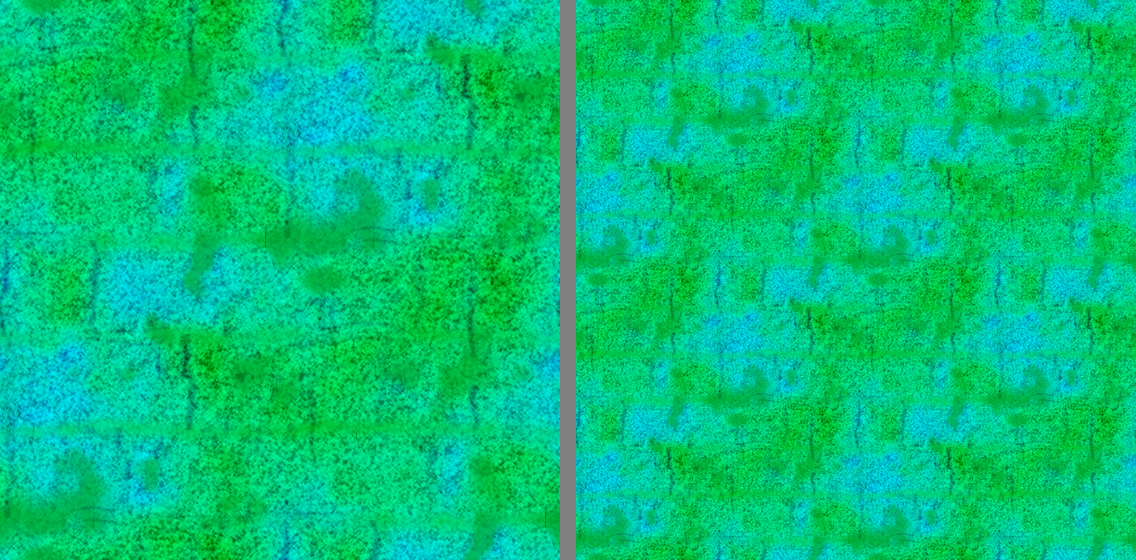
Left: one tile. Right: repeated 2 by 2.
A WebGL 1 fragment shader for this texture:

```glsl
precision highp float;
// Weathered stone wall in jade, moss and cyan; a tile repeated in half-drop, twice across and down.
uniform vec2 u_resolution;

const vec2 WALL = vec2(6.0, 6.0); // blocks across, courses down
const float FIRST_JOINT = 0.069;
const vec3 MOSS = vec3(0.0, 0.73, 0.12);
const vec3 JADE = vec3(0.0, 0.81, 0.52);
const vec3 SKY = vec3(0.0, 0.77, 0.92);
const vec3 SMUDGE = vec3(0.0, 0.62, 0.18);

float hash(vec2 p) {
  vec3 q = fract(p.xyx * vec3(0.1031, 0.1030, 0.0973));
  q += dot(q, q.yzx + 33.33);
  return fract((q.x + q.y) * q.z);
}

// Random value of a cell; the upper half repeats the lower, moved half across.
float cellHash(vec2 cell, vec2 period, float seed) {
  vec2 c = mod(cell, period);
  float upper = step(0.5 * period.y, c.y);
  return hash(mod(c - 0.5 * upper * period, period) + seed);
}

// Value noise on an even number of cells.
float noise(vec2 uv, vec2 cells, float seed) {
  vec2 p = uv * cells;
  vec2 i = floor(p), f = fract(p), e = vec2(1.0, 0.0);
  f = f * f * (3.0 - 2.0 * f);
  return mix(mix(cellHash(i, cells, seed), cellHash(i + e, cells, seed), f.x),
             mix(cellHash(i + e.yx, cells, seed), cellHash(i + 1.0, cells, seed), f.x), f.y);
}

float fbm(vec2 uv, vec2 cells, float seed) {
  float sum = 0.0, gain = 0.5;
  for (int i = 0; i < 5; i++) {
    sum += gain * noise(uv, cells, seed);
    cells *= 2.0;
    seed += 17.0;
    gain *= 0.52;
  }
  return sum;
}

// Fine crossed scratches on sheared axes.
float hatch(vec2 uv) {
  vec2 diagonal = vec2(uv.x + uv.y, uv.y - uv.x);
  return noise(diagonal, vec2(130.0, 240.0), 5.0)
       + noise(diagonal, vec2(240.0, 120.0), 41.0) - 1.0;
}

float jointX(vec2 block) {
  return block.x + 0.6 * cellHash(block, WALL, 7.0);
}

// x: distance to upright joint, y: to level joint, z: block tint, w: joint depth.
vec4 masonry(vec2 uv) {
  vec2 bend = vec2(fbm(uv, vec2(8.0, 14.0), 29.0), fbm(uv, vec2(6.0), 11.0)) - 0.5;
  vec2 p = (uv - vec2(0.0, FIRST_JOINT)) * WALL + 0.3 * bend;
  vec2 block = floor(p);
  block.x -= step(p.x, jointX(block));
  vec2 next = block + vec2(1.0, 0.0);
  float left = p.x - jointX(block);
  float right = jointX(next) - p.x;
  float level = fract(p.y);
  float tint = cellHash(block, WALL, 53.0);
  float depth = cellHash(left < right ? block : next, WALL, 71.0);
  return vec4(min(left, right), min(level, 1.0 - level), tint, depth);
}

float crackLine(float value, float width) {
  return 1.0 - smoothstep(0.0, width, abs(value));
}

float relief(vec2 uv) {
  return fbm(uv, vec2(30.0, 26.0), 83.0);
}

void main() {
  vec2 uv = gl_FragCoord.xy / u_resolution;
  vec4 wall = masonry(uv);

  // Soft mortar bands, broken upright joints and smeared stains.
  float wear = noise(uv, vec2(12.0), 61.0);
  float mortar = (1.0 - smoothstep(0.0, 0.13, wall.y)) * smoothstep(0.2, 0.7, wear);
  float upright = crackLine(wall.x, 0.06) * wall.w * smoothstep(0.2, 0.6, wear);
  float ledge = crackLine(wall.y - 0.07, 0.03) * smoothstep(0.5, 0.85, 1.0 - wear);
  float blot = 0.7 * noise(uv, vec2(14.0, 12.0), 97.0) + 0.3 * noise(uv, vec2(30.0), 101.0);
  float stain = smoothstep(0.62, 0.86, blot);
  float face = smoothstep(0.0, 0.24, min(wall.x, wall.y));
  float softness = max(mortar, stain);

  // Chipped surface lit from the upper left.
  vec2 toLight = vec2(-0.0024, 0.0028);
  float slope = relief(uv) - relief(uv + toLight);
  float rough = smoothstep(0.35, 0.62, fbm(uv, vec2(10.0), 131.0));
  float fissure = crackLine(fbm(uv, vec2(26.0, 12.0), 151.0) - 0.5, 0.035)
                * smoothstep(0.5, 0.8, noise(uv, vec2(14.0), 173.0));
  float pits = smoothstep(0.60, 0.78, fbm(uv, vec2(52.0), 191.0)) * rough;
  float grain = hatch(uv) * (1.0 - 0.65 * softness);

  // Hue runs from moss through jade to cyan.
  float hue = 0.50 + 1.15 * (fbm(uv, vec2(8.0), 211.0) - 0.48);
  hue += 0.42 * (wall.z - 0.45) * face - 0.15 * mortar - 0.10 * stain;
  hue = clamp(hue + 0.15 * grain + 0.25 * slope, 0.0, 1.0);
  vec3 color = mix(MOSS, JADE, min(2.0 * hue, 1.0));
  color = mix(color, SKY, max(2.0 * hue - 1.0, 0.0));
  color = mix(color, SMUDGE, 0.65 * stain);

  // Highlights stay mild; shadows lose more green than blue.
  float light = 0.32 * grain + (0.6 + 0.6 * rough) * slope * (1.0 - 0.6 * softness);
  light -= 0.5 * max(light, 0.0);
  float shadow = 0.24 * upright + 0.11 * ledge + 0.15 * fissure + 0.18 * pits;
  color += vec3(0.0, 1.0, 0.40) * (light - shadow + 0.02);
  gl_FragColor = vec4(clamp(color, 0.0, 1.0), 1.0);
}
```
